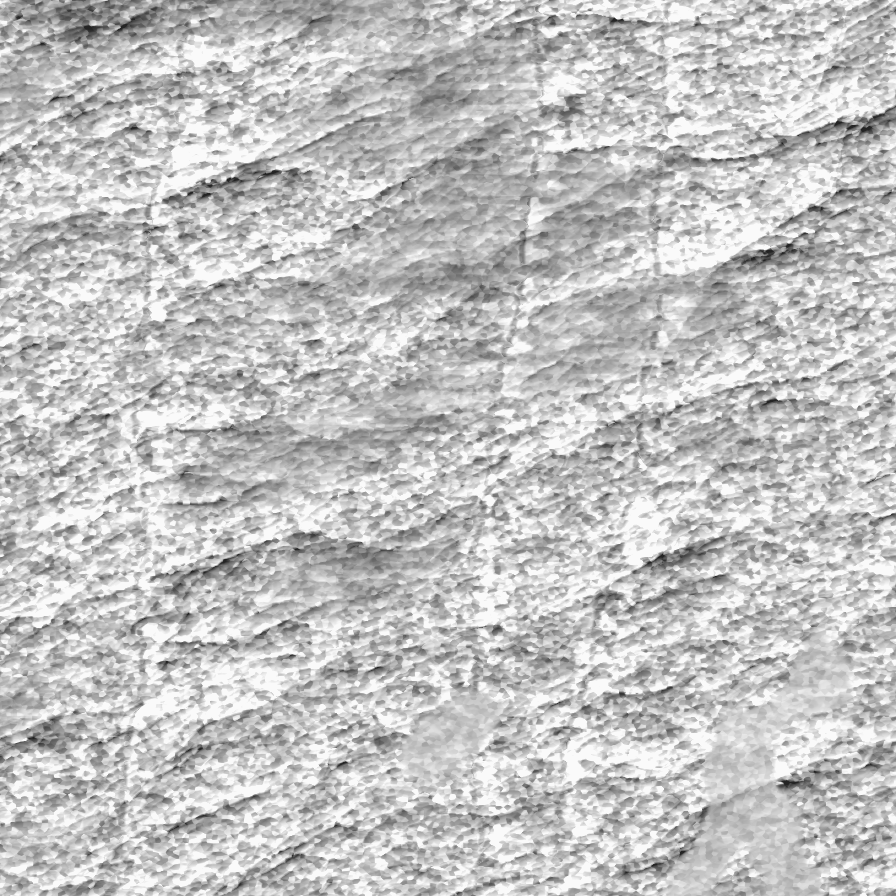
Write a WebGL 2 fragment shader that draws this texture map.

```glsl
#version 300 es
precision highp float;
uniform vec2 u_resolution;
out vec4 fragColor;

// Relief
const int OCTAVES = 4;
const float BASE_FREQUENCY = 11.0;
const float LACUNARITY = 2.1;
const float RIDGE_STRETCH = 0.48;
const float SLANT = 0.36;
const float LIGHT_STEP = 0.0022;
const vec2 LIGHT_DIRECTION = vec2(-0.5, 1.0);
const float RELIEF_GAIN = 0.19;
const float SCARP_DEPTH = 0.2;
const float JAGGEDNESS = 0.008;

// Ground cover
const float OPEN_TONE = 0.78;
const float FIELD_TONE = 0.69;
const float BASIN_TONE = 0.79;
const float DARKEST = 0.14;
const float BRIGHTEST = 0.98;
const vec2 GRAIN_CELLS = vec2(165.0, 220.0);
const vec2 CLUMP_CELLS = vec2(66.0, 100.0);
const vec2 FIELD_CELLS = vec2(16.0, 30.0);
const vec2 STREAK_CELLS = vec2(13.0, 140.0);
const float GRAIN_GAIN = 0.40;
const float CLUMP_GAIN = 0.24;

// Valleys: foot position and lean of each, with branching scarps
const vec3 VALLEY_FOOT = vec3(0.13, 0.53, 0.64);
const vec3 VALLEY_LEAN = vec3(0.09, 0.08, 0.14);
const float VALLEY_WIDTH = 0.02;
const int BRANCHES = 12;
const float BRANCH_SPACING = 0.15;

// Smooth basin arms as segment end points
const vec4 BASIN_ARMS[4] = vec4[4](
    vec4(0.90, -0.03, 0.83, 0.18), vec4(0.77, -0.03, 0.82, 0.14),
    vec4(0.83, 0.18, 0.92, 0.25), vec4(0.47, 0.15, 0.54, 0.20));
const float BASIN_RADIUS = 0.027;

vec2 hash2(vec2 p) {
    p = vec2(dot(p, vec2(127.1, 311.7)), dot(p, vec2(269.5, 183.3)));
    return fract(sin(p) * 43758.5);
}

// Flat cell centres that steepen to sharp crests on the borders
float crest(vec2 p) {
    vec2 cell = floor(p), local = fract(p);
    float nearest = 4.0;
    for (int i = 0; i < 9; i++) {
        vec2 offset = vec2(i % 3 - 1, i / 3 - 1);
        vec2 d = offset + hash2(cell + offset) - local;
        nearest = min(nearest, dot(d, d));
    }
    return pow(nearest, 1.5);
}

// Random tone per cell, blended softly across the borders, centred on zero
float patches(vec2 p, float sharpness) {
    vec2 cell = floor(p), local = fract(p), sum = vec2(0.0);
    for (int i = 0; i < 9; i++) {
        vec2 offset = vec2(i % 3 - 1, i / 3 - 1);
        vec2 d = offset + hash2(cell + offset) - local;
        sum += vec2(hash2(cell + offset + 57.3).x, 1.0) * exp(-sharpness * dot(d, d));
    }
    return sum.x / sum.y - 0.5;
}

float height(vec2 p) {
    p.y += 0.008 * sin(11.0 * p.x + 5.0 * p.y) + 0.004 * sin(29.0 * p.x - 13.0 * p.y);
    float total = 0.0, frequency = BASE_FREQUENCY, weight = 0.4;
    for (int i = 0; i < OCTAVES; i++) {
        float slant = SLANT * (0.5 + 0.5 * cos(2.2 * float(i)));
        vec2 q = vec2(p.x * RIDGE_STRETCH, p.y - slant * p.x);
        total += weight * crest(q * frequency + 13.7 * float(i)) / frequency;
        frequency *= LACUNARITY;
        weight *= 1.06;
    }
    return total;
}

float valleyCourse(int i, float y) {
    return VALLEY_FOOT[i] + VALLEY_LEAN[i] * y + 0.016 * sin(7.0 * y + 2.0 * float(i)) + 0.005 * sin(31.0 * y);
}

float segmentDistance(vec2 p, vec2 a, vec2 b) {
    vec2 along = b - a;
    return length(p - a - along * clamp(dot(p - a, along) / dot(along, along), 0.0, 1.0));
}

void main() {
    vec2 uv = gl_FragCoord.xy / u_resolution;
    float grain = patches(uv * GRAIN_CELLS, 11.0), clump = patches(uv * CLUMP_CELLS, 12.0);
    vec2 ground = uv + JAGGEDNESS * vec2(clump, 0.6 * clump + 0.25 * grain);
    float slope = (height(ground) - height(ground + LIGHT_STEP * LIGHT_DIRECTION)) / LIGHT_STEP;
    float relief = RELIEF_GAIN * slope - SCARP_DEPTH * smoothstep(1.1, 2.2, -slope);

    // Open ground and farmed flats with level strips
    float spread = sin(8.0 * ground.x + 2.0) * sin(9.0 * ground.y + 3.0 * ground.x) + 0.6 * sin(37.0 * ground.y - 13.0 * ground.x);
    vec2 upland = (ground - vec2(0.47, 0.8)) / vec2(0.24, 0.28);
    float flatness = smoothstep(0.2, 0.7, 0.42 * spread + 0.85 * exp(-dot(upland, upland)));
    float field = patches(ground * FIELD_CELLS, 45.0), streak = patches(uv * STREAK_CELLS, 12.0);
    float speckle = GRAIN_GAIN * grain + CLUMP_GAIN * clump;
    float tone = mix(OPEN_TONE + relief + speckle + 0.09 * field,
        FIELD_TONE + 0.6 * relief + 0.45 * speckle + 0.15 * field + 0.16 * streak, flatness);

    // Rough pale valley floors with broken channels
    for (int i = 0; i < 3; i++) {
        float across = ground.x - valleyCourse(i, uv.y);
        tone += (0.08 + 0.3 * clump) * exp(-pow(across / VALLEY_WIDTH, 2.0));
        float channel = 1.0 - smoothstep(0.001, 0.006, abs(across + 0.012));
        tone -= 0.3 * channel * smoothstep(-0.1, 0.2, clump + 0.5 * grain);
    }
    // Branches: pale bank above a thin dark scarp
    for (int i = 0; i < BRANCHES; i++) {
        vec2 chance = hash2(vec2(i, 4.0));
        float foot = 0.05 + BRANCH_SPACING * (float(i / 2) + 0.6 * chance.x);
        float run = ground.x - valleyCourse(2 * (i % 2), foot), reach = 0.14 + 0.2 * chance.y;
        float rise = ground.y - foot - 0.1 * run - 0.7 * run * run - 0.006 * sin(34.0 * run + 9.0 * chance.x);
        float extent = smoothstep(0.0, 0.03, run) * (1.0 - smoothstep(0.5 * reach, reach, run));
        float bank = smoothstep(-0.001, 0.003, rise) * exp(-max(rise, 0.0) / 0.016);
        float scarp = smoothstep(0.002, -0.002, rise) * exp(min(rise, 0.0) / 0.006);
        tone += extent * (0.17 * bank - 0.5 * scarp * smoothstep(-0.35, 0.1, clump));
    }
    // Smooth basins and a dark wooded corner
    float edge = 1.0;
    for (int i = 0; i < 4; i++) edge = min(edge, segmentDistance(ground, BASIN_ARMS[i].xy, BASIN_ARMS[i].zw));
    edge += 0.009 * sin(41.0 * uv.x + 17.0 * uv.y) + 0.006 * sin(67.0 * uv.y - 30.0 * uv.x) - BASIN_RADIUS;
    float basin = 1.0 - smoothstep(-0.006, 0.006, edge);
    tone = mix(tone, BASIN_TONE + 0.2 * relief + 0.4 * speckle + 0.1 * field, basin);
    vec2 wood = (ground - vec2(0.1, 0.985)) / vec2(0.11, 0.03);
    tone -= 0.3 * exp(-dot(wood, wood));
    fragColor = vec4(vec3(clamp(tone, DARKEST, BRIGHTEST)), 1.0);
}
```
